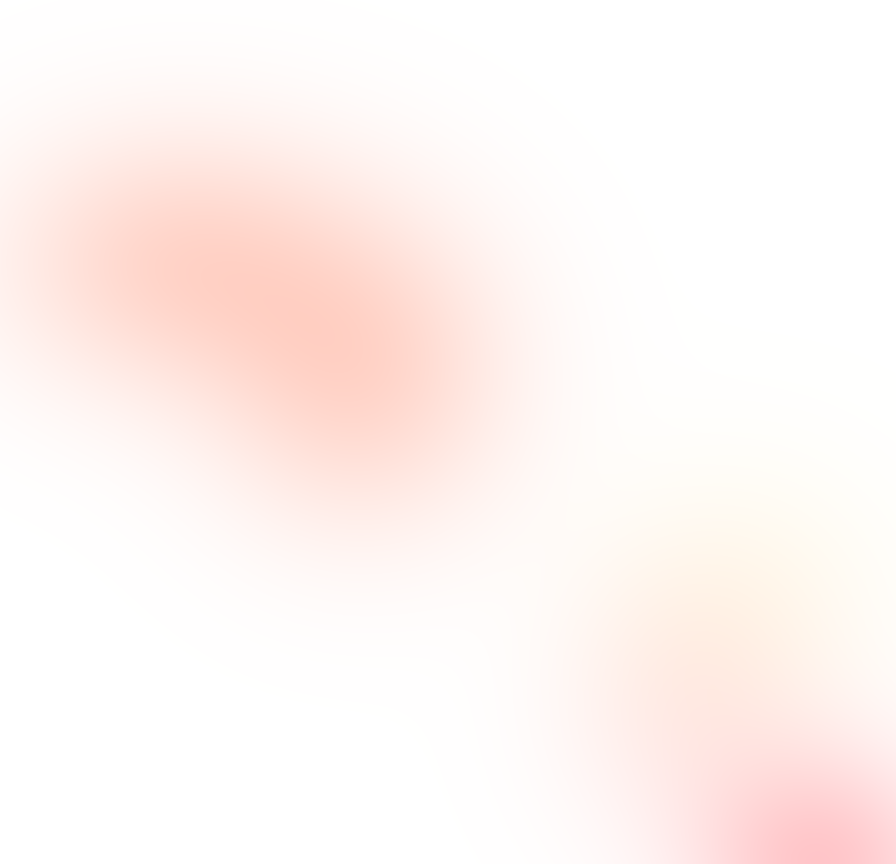
Reproduce this background procedurally as a Shadertoy shader.

```glsl
const vec3 PAPER = vec3(1.0);

// Light each glow removes from the paper at its centre
const vec3 CORAL_ABSORB = vec3(0.0, 0.155, 0.195);
const vec3 CREAM_ABSORB = vec3(0.0, 0.015, 0.060);
const vec3 PEACH_ABSORB = vec3(0.0, 0.070, 0.075);
const vec3 PINK_ABSORB  = vec3(0.0, 0.220, 0.205);

// Centres and spreads as fractions of the canvas
const vec2 CORAL_LEFT_POS     = vec2(0.195, 0.697);
const vec2 CORAL_LEFT_SPREAD  = vec2(0.137, 0.108);
const vec2 CORAL_RIGHT_POS    = vec2(0.404, 0.569);
const vec2 CORAL_RIGHT_SPREAD = vec2(0.117, 0.128);
const vec2 CREAM_POS          = vec2(0.827, 0.313);
const vec2 CREAM_SPREAD       = vec2(0.124, 0.115);
const vec2 PEACH_POS          = vec2(0.768, 0.178);
const vec2 PEACH_SPREAD       = vec2(0.104, 0.115);
const vec2 PINK_POS           = vec2(0.918, -0.004);
const vec2 PINK_SPREAD        = vec2(0.098, 0.094);

// Gaussian falloff: 1 at the centre, fading smoothly to 0
float glow(vec2 uv, vec2 centre, vec2 spread) {
    vec2 d = (uv - centre) / spread;
    return exp(-0.5 * dot(d, d));
}

void mainImage(out vec4 fragColor, in vec2 fragCoord) {
    vec2 uv = fragCoord / iResolution.xy;
    vec3 color = PAPER;

    // Two overlapping lobes form the slanted coral cloud
    float coral = glow(uv, CORAL_LEFT_POS, CORAL_LEFT_SPREAD)
                + glow(uv, CORAL_RIGHT_POS, CORAL_RIGHT_SPREAD);
    color -= CORAL_ABSORB * coral;

    // Cream and peach haze above the pink corner
    color -= CREAM_ABSORB * glow(uv, CREAM_POS, CREAM_SPREAD);
    color -= PEACH_ABSORB * glow(uv, PEACH_POS, PEACH_SPREAD);
    color -= PINK_ABSORB * glow(uv, PINK_POS, PINK_SPREAD);

    fragColor = vec4(clamp(color, 0.0, 1.0), 1.0);
}
```
